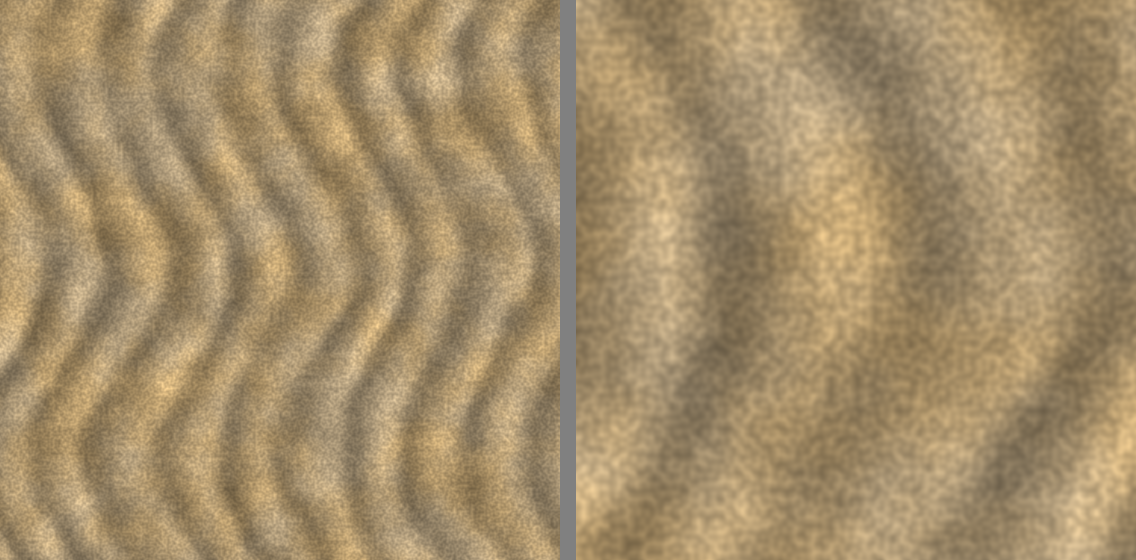
Left: the whole. Right: its middle third, enlarged.
Reproduce this texture procedurally as a WebGL 1 fragment shader.

```glsl
precision highp float;
// Wind-rippled sand: wavy vertical ridges lit from one side, with mottling and grain.

uniform vec2 u_resolution;

const float TAU = 6.2831853;
const float RIDGE_SPACING = 0.1085;
const float FIRST_RIDGE = 0.0325;
const float BEND_PERIOD = 0.70;
const float BEND_CENTER = 0.535;
const float BEND_WIDTH = 0.130;
const float RIDGE_SKEW = 0.35;
const vec3 SAND = vec3(0.630, 0.545, 0.405);
const vec3 WARM_TINT = vec3(1.02, 0.995, 0.93);
const vec3 COOL_TINT = vec3(0.98, 1.005, 1.07);

// Pseudo-random unit gradient for a lattice cell
vec2 cellGradient(vec2 cell) {
  vec3 q = fract(cell.xyx * vec3(0.1031, 0.1030, 0.0973));
  q += dot(q, q.yzx + 33.33);
  float angle = TAU * fract((q.x + q.y) * q.z);
  return vec2(cos(angle), sin(angle));
}

// Gradient noise, centred on zero
float gradientNoise(vec2 p) {
  vec2 cell = floor(p);
  vec2 f = fract(p);
  vec2 w = f * f * f * (f * (f * 6.0 - 15.0) + 10.0);
  float a = dot(cellGradient(cell), f);
  float b = dot(cellGradient(cell + vec2(1.0, 0.0)), f - vec2(1.0, 0.0));
  float c = dot(cellGradient(cell + vec2(0.0, 1.0)), f - vec2(0.0, 1.0));
  float d = dot(cellGradient(cell + vec2(1.0, 1.0)), f - vec2(1.0, 1.0));
  return mix(mix(a, b, w.x), mix(c, d, w.x), w.y);
}

// Layered noise; each octave doubles in frequency
float fractalNoise(vec2 p, float gain) {
  float sum = 0.0;
  float weight = 1.0;
  for (int i = 0; i < 4; i++) {
    sum += weight * gradientNoise(p);
    p = p * 2.03 + vec2(17.3, 9.1);
    weight *= gain;
  }
  return sum;
}

// Horizontal shift of every ridge at height y
float ridgeBend(float y) {
  return BEND_WIDTH * (0.5 + 0.5 * cos(TAU * (y - BEND_CENTER) / BEND_PERIOD));
}

// Ridge shading from -1 to 1: slow rise, steeper fall on the right
float ridgeShade(float phase, float skew) {
  float a = TAU * phase;
  return cos(a + skew * (1.0 - cos(a)));
}

void main() {
  vec2 uv = gl_FragCoord.xy / u_resolution;

  // Ridges, with irregular paths and uneven strength
  float wobble = 0.30 * gradientNoise(uv * vec2(5.0, 4.0) + 3.7)
               + 0.16 * gradientNoise(uv * 11.0 + 21.4);
  float phase = (uv.x - FIRST_RIDGE - ridgeBend(uv.y)) / RIDGE_SPACING + wobble;
  float strength = 0.165 * (1.0 + 0.8 * gradientNoise(uv * 5.0 + 41.2));
  float ridges = strength * ridgeShade(phase, RIDGE_SKEW);

  // Soft blotches and fine grain
  float mottle = 0.17 * fractalNoise(uv * 9.0 + 60.5, 0.65);
  float grain = 0.20 * gradientNoise(uv * 190.0 + 5.3)
              + 0.13 * gradientNoise(uv * 95.0 + 83.6);

  // Slight drift between warm and cool sand
  float warmth = smoothstep(-0.5, 0.5, fractalNoise(uv * 6.0 + 110.8, 0.5));
  vec3 color = SAND * mix(COOL_TINT, WARM_TINT, warmth);
  gl_FragColor = vec4(color * exp(ridges + mottle + grain), 1.0);
}
```
